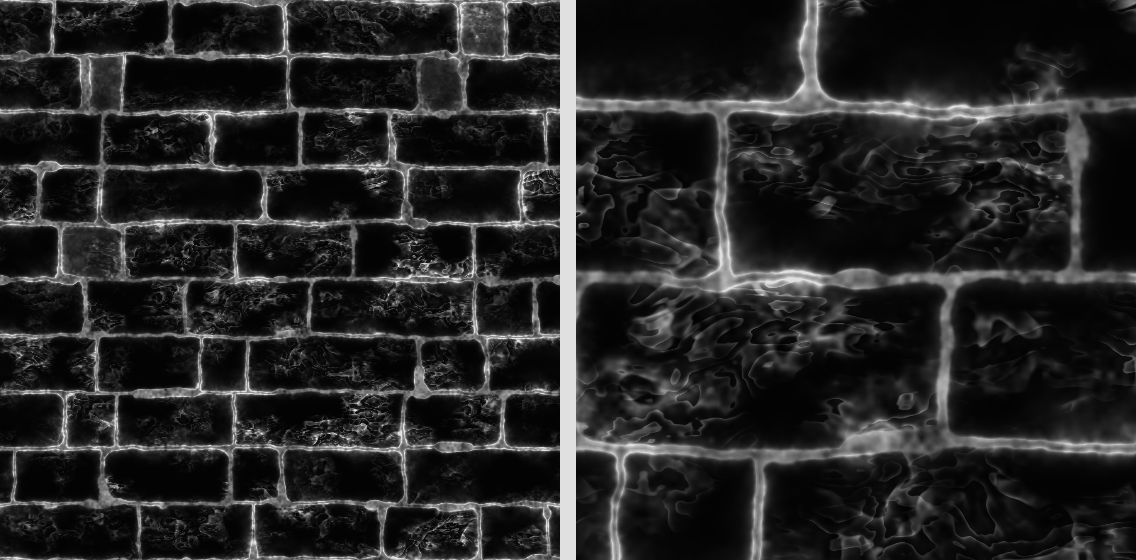
Left: the whole. Right: its middle third, enlarged.
Reproduce this texture map procedurally as a three.js fragment shader.

```glsl
varying vec2 vUv;

const float ROWS = 10.0;
const float BRICKS = 5.0;

float hash(vec2 p) {
  vec3 q = fract(p.xyx * vec3(0.1031, 0.1030, 0.0973));
  q += dot(q, q.yzx + 33.33);
  return fract((q.x + q.y) * q.z);
}

// Value noise that wraps after a whole number of cells
float noise(vec2 p, vec2 period, float seed) {
  vec2 f = fract(p);
  f = f * f * (3.0 - 2.0 * f);
  vec2 a = mod(floor(p), period) + seed;
  vec2 b = mod(floor(p) + 1.0, period) + seed;
  return mix(mix(hash(a), hash(vec2(b.x, a.y)), f.x),
             mix(hash(vec2(a.x, b.y)), hash(b), f.x), f.y);
}

float fbm(vec2 uv, vec2 cells, float seed) {
  float sum = 0.0;
  float amp = 0.533;
  for (int i = 0; i < 4; i++) {
    sum += amp * noise(uv * cells, cells, seed);
    cells *= 2.0;
    seed += 19.0;
    amp *= 0.5;
  }
  return sum;
}

vec2 warp(vec2 uv, vec2 cells, float seed) {
  return vec2(fbm(uv, cells, seed), fbm(uv, cells, seed + 131.0)) - 0.5;
}

// Horizontal position of one upright joint in a row
float jointX(float row, float index) {
  float jitter = 0.8 * (hash(vec2(row + 3.0, mod(index, BRICKS) + 7.0)) - 0.5);
  float shift = 0.5 * mod(row, 2.0) + 0.4 * hash(vec2(row, 41.0));
  return (index + jitter + shift) / BRICKS;
}

// Left edge, right edge and index of the brick at x
vec3 findBrick(float x, float row) {
  vec3 brick = vec3(-1.0, 2.0, 0.0);
  for (int i = -3; i <= 6; i++) {
    float edge = jointX(row, float(i));
    if (edge <= x) brick = vec3(edge, 2.0, mod(float(i), BRICKS));
    else brick.y = min(brick.y, edge);
  }
  return brick;
}

float roundedBox(vec2 p, vec2 halfSize, float radius) {
  vec2 q = abs(p) - halfSize + radius;
  return length(max(q, 0.0)) + min(max(q.x, q.y), 0.0) - radius;
}

// Folded wisps: soft on one side, crisp on the other
float folds(vec2 uv, vec2 cells, float bands, float seed) {
  vec2 bent = uv + 0.06 * warp(uv, vec2(9.0, 12.0), seed);
  float t = fract(bands * fbm(bent, cells, seed + 53.0));
  return pow(t, 4.0) * smoothstep(1.0, 0.86, t);
}

void main() {
  // Ragged outlines
  vec2 uv = vUv + 0.013 * warp(vUv, vec2(9.0), 11.0)
                + 0.007 * warp(vUv, vec2(50.0), 71.0);
  float rowIndex = floor(uv.y * ROWS);
  float row = mod(rowIndex, ROWS);
  vec3 brick = findBrick(uv.x, row);
  vec2 id = vec2(brick.z, row);
  float variety = hash(id + 23.0);

  // Signed distance: negative on the brick, positive in the mortar
  vec2 center = vec2(0.5 * (brick.x + brick.y), (rowIndex + 0.5) / ROWS);
  vec2 halfSize = vec2(0.5 * (brick.y - brick.x), 0.5 / ROWS)
                - mix(0.0016, 0.0036, variety);
  float radius = min(mix(0.004, 0.022, variety * variety), halfSize.x);
  float d = roundedBox(uv - center, halfSize, radius);
  d += 0.006 * smoothstep(0.72, 0.92, noise(vUv * 24.0, vec2(24.0), 91.0));

  // Mortar with pale rims and a haze along the brick edges
  float grain = fbm(vUv, vec2(64.0), 37.0);
  float grit = noise(vUv * 230.0, vec2(230.0), 43.0) - 0.5;
  float patches = fbm(vUv, vec2(11.0, 14.0), 61.0);
  float inside = max(-d, 0.0);
  float mortar = smoothstep(-0.0022, 0.0014, d);
  float rim = exp(-abs(d) / 0.0013) * smoothstep(0.25, 0.65, patches);
  float haze = 0.20 * exp(-inside / 0.004)
             + 0.22 * exp(-inside / 0.013) * smoothstep(0.48, 0.72, patches);

  // Swirls and fine streaks on the brick faces
  vec2 face = vUv + vec2(hash(id + 5.0), hash(id + 67.0));
  float cover = smoothstep(0.42, 0.72, fbm(face, vec2(15.0, 20.0), 83.0));
  float swirl = folds(face, vec2(12.0, 20.0), 5.0, 29.0);
  float streak = folds(face, vec2(26.0, 48.0), 6.0, 47.0);
  float strength = mix(0.25, 1.2, hash(id + 101.0));
  float small = 1.0 - smoothstep(0.10, 0.15, brick.y - brick.x);
  float worn = small * step(0.65, hash(id + 151.0)) * 0.35 * patches;
  float stone = strength * cover * (0.75 * swirl + 0.55 * streak)
              * (0.35 + grain + 0.9 * grit);
  stone += 0.012 + worn * (0.5 + grain + 0.4 * grit)
         + 0.05 * strength * cover * (grain + grit);

  float shade = mix(stone + haze * (0.4 + grain + 0.5 * grit),
                    0.13 + 0.55 * grain + 0.22 * grit, mortar);
  shade += rim * (0.22 + 0.38 * grain + 0.15 * grit);
  gl_FragColor = vec4(vec3(clamp(shade, 0.008, 0.88)), 1.0);
}
```
